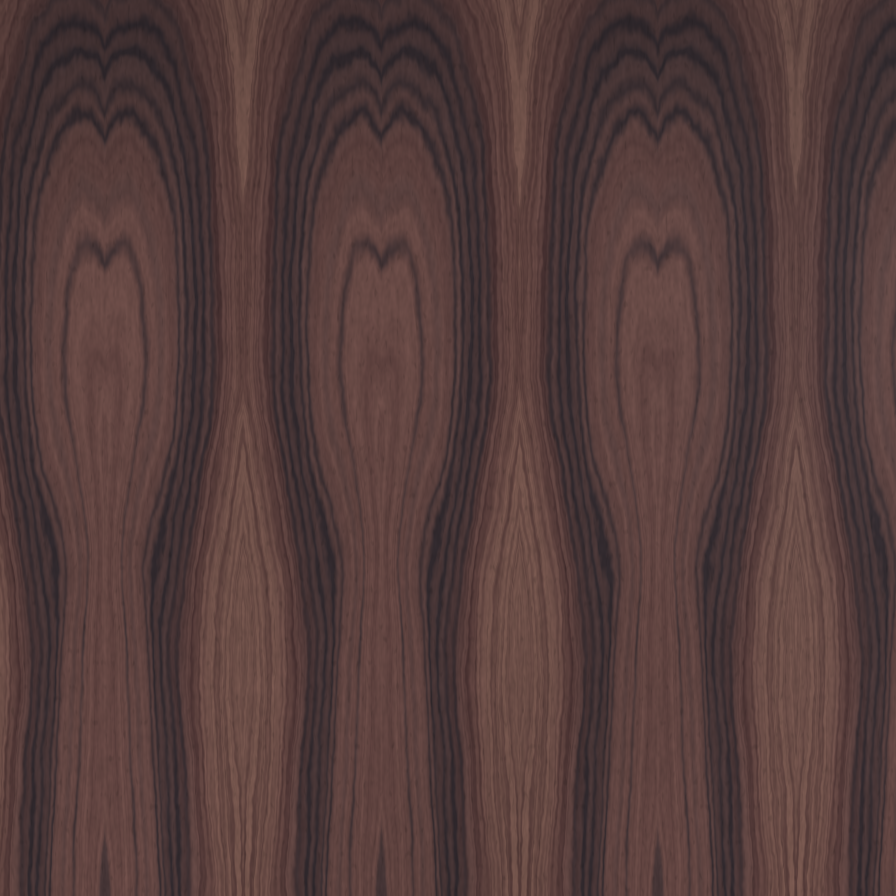
A WebGL 2 fragment shader for this texture:

```glsl
#version 300 es
precision highp float;

uniform vec2 u_resolution;
out vec4 fragColor;

// Layout, in canvas widths and heights
const float LEAF_PERIOD = 0.3086;
const float LEAF_CENTRE = 0.117;
const float BODY_WIDTH = 0.094;
const float NECK_PINCH = 0.038;
const float FOOT_FLARE = 0.012;
const float ARCH_TOP = 1.236;
const float ARCH_FALL = 2.8;
const float NOTCH_DEPTH = 0.032;
const float NOTCH_WIDTH = 0.010;

// Rings
const int BOLD_RINGS = 5;
const float BOLD_FIRST = 0.89;
const float BOLD_STEP = 0.098;
const float BOLD_WIDTH = 0.024;
const float HEART_RING = 0.49;

// Colours
const vec3 HEARTWOOD = vec3(0.415, 0.292, 0.272);
const vec3 SAPWOOD = vec3(0.455, 0.330, 0.295);
const vec3 RED_VEIN = vec3(0.275, 0.180, 0.178);
const vec3 INK = vec3(0.165, 0.142, 0.162);
const vec3 HAZE = vec3(0.46, 0.44, 0.47);

vec2 hashGradient(vec2 cell) {
    vec3 p = fract(cell.xyx * vec3(0.1031, 0.1030, 0.0973));
    p += dot(p, p.yzx + 33.33);
    float angle = 6.2832 * fract((p.x + p.y) * p.z);
    return vec2(cos(angle), sin(angle));
}

// Gradient noise, roughly -0.7 to 0.7
float noise(vec2 p) {
    vec2 i = floor(p), f = fract(p);
    vec2 w = f * f * f * (f * (f * 6.0 - 15.0) + 10.0);
    vec2 e = vec2(0.0, 1.0);
    float low = mix(dot(hashGradient(i), f),
                    dot(hashGradient(i + e.yx), f - e.yx), w.x);
    float high = mix(dot(hashGradient(i + e.xy), f - e.xy),
                     dot(hashGradient(i + e.yy), f - e.yy), w.x);
    return mix(low, high, w.y);
}

float bell(float x, float centre, float width) {
    float d = (x - centre) / width;
    return exp(-d * d);
}

// Growth-ring level: 0 in the heart, 1 at the dark outline, more beyond
float ringLevel(float x, float t) {
    float width = BODY_WIDTH - NECK_PINCH * smoothstep(0.40, 0.72, t)
                + FOOT_FLARE * smoothstep(0.75, 1.0, t);
    float side = x < width ? x / width : 1.0 + (x - width) / BODY_WIDTH;
    float inside = min(side, 1.0);
    side += 0.95 * bell(t, 0.61, 0.10) * inside * (1.0 - inside);

    // Arches close over the heart, with a notch on the mirror axis
    float notched = t - NOTCH_DEPTH * exp(-x / NOTCH_WIDTH);
    float arch = max(ARCH_TOP - ARCH_FALL * notched, 0.0);
    float level = pow(arch * arch * arch + side * side * side, 1.0 / 3.0);
    return level - 0.3 * smoothstep(0.88, 1.0, t) * exp(-x / 0.014);
}

void main() {
    vec2 uv = gl_FragCoord.xy / u_resolution;
    float t = 1.0 - uv.y;

    // Book-matched leaves: repeat, then mirror
    float leaf = (uv.x - LEAF_CENTRE) / LEAF_PERIOD;
    float x = abs(leaf - floor(leaf + 0.5)) * LEAF_PERIOD;

    // Shared waver, then small differences between leaves
    float level = ringLevel(x, t);
    level += 0.050 * noise(vec2(x * 28.0, t * 9.0) + 7.0);
    level += 0.022 * noise(vec2(uv.x * 60.0, t * 22.0));
    level += 0.016 * noise(vec2(uv.x * 170.0, t * 70.0));

    // Soft bands and fine veins follow the rings
    float outer = smoothstep(1.15, 1.45, level);
    float bands = noise(vec2(level * 8.0, t * 2.0) + 3.0);
    float veins = noise(vec2(level * 17.0, t * 1.6) + 11.0)
                + 0.8 * noise(vec2(level * 39.0, t * 2.5) + 23.0);
    vec3 wood = mix(HEARTWOOD, SAPWOOD, smoothstep(1.35, 1.75, level));
    float red = 0.20 + 0.35 * bell(level, 1.36, 0.17) + 0.35 * bands
              + veins * mix(0.22, 0.75, outer);
    wood = mix(wood, RED_VEIN, clamp(red, 0.0, 1.0));

    // Dark outline zone and its bold rings
    float ink = 0.46 * bell(level, 1.11, 0.22);
    for (int i = 0; i < BOLD_RINGS; i++) {
        float k = float(i);
        float centre = BOLD_FIRST + BOLD_STEP * k + 0.03 * noise(vec2(k * 3.7, 0.4));
        float strength = 0.50 + 0.40 * noise(vec2(k * 5.3 + 0.5, t * 4.0));
        ink += strength * bell(level, centre, BOLD_WIDTH);
    }
    float heartStrength = 0.48 + 0.4 * noise(vec2(x * 20.0, t * 12.0));
    ink += heartStrength * bell(level, HEART_RING, 0.030);
    ink += 0.22 * bell(level, 0.66, 0.045);
    ink += 0.55 * (1.0 - smoothstep(-0.16, -0.04, level));
    wood = mix(wood, INK, clamp(ink, 0.0, 0.92));

    // Fibres and pores
    float fibre = noise(uv * vec2(210.0, 32.0)) + 0.8 * noise(uv * vec2(330.0, 110.0));
    float pores = smoothstep(0.25, 0.6, noise(uv * vec2(240.0, 75.0) + 41.0));
    wood *= 1.0 + 0.085 * fibre - 0.10 * pores;

    // Uneven light and a faint haze to the right
    wood *= 0.99 - 0.09 * smoothstep(0.3, 0.0, t) + 0.06 * noise(uv * 3.0);
    wood = mix(wood, HAZE, 0.02 + 0.08 * smoothstep(0.55, 1.0, uv.x) * bell(t, 0.35, 0.4));
    fragColor = vec4(wood, 1.0);
}
```
